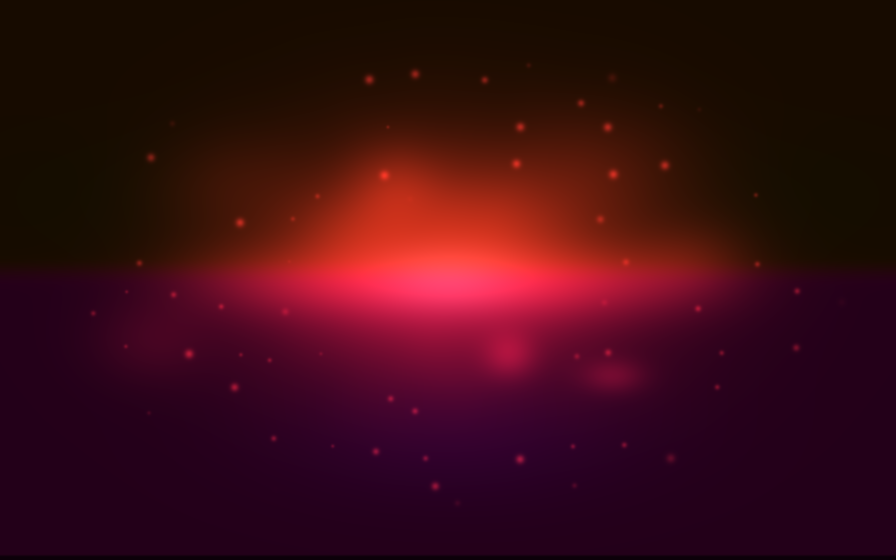
Reproduce this background procedurally as a Shadertoy shader.

```glsl
// A glowing red nebula on a horizon between dark brown and deep plum, with scattered sparks.

#define SKY_COLOR vec3(0.090, 0.043, 0.000)
#define GROUND_COLOR vec3(0.138, 0.000, 0.098)
#define UPPER_GLOW vec3(1.00, 0.21, 0.15)
#define LOWER_GLOW vec3(1.00, 0.14, 0.25)
#define SPARK_COLOR vec3(0.50, 0.09, 0.10)
#define HORIZON_Y 0.015
#define SPARK_CELL 0.085
#define SPARK_DENSITY 0.55

vec3 hash3(vec2 cell) {
    vec3 q = fract(cell.xyx * vec3(0.1031, 0.1030, 0.0973));
    q += dot(q, q.yxz + 33.33);
    return fract((q.xxy + q.yzz) * q.zyx);
}

// Soft elliptical spot, 1 at its center
float glow(vec2 p, vec2 center, vec2 size) {
    vec2 d = (p - center) / size;
    return exp(-dot(d, d));
}

// Uneven cloud density from layered sines
float haze(vec2 p) {
    float sum = 0.0, weight = 0.5;
    for (int i = 0; i < 4; i++) {
        p = mat2(0.8, 0.6, -0.6, 0.8) * p * 1.7 + 1.3;
        sum += weight * sin(p.x + 1.5 * sin(p.y));
        weight *= 0.5;
    }
    return sum;
}

// Broad light, the flat horizon beam and the smaller clouds
float nebula(vec2 p) {
    float halo = glow(p, vec2(0.0), vec2(0.34, p.y > 0.0 ? 0.235 : 0.19));
    float beam = exp(-pow(abs(p.x - 0.01) / 0.46, 4.0) - pow(p.y / 0.065, 2.0));
    float light = 0.55 * halo * (1.0 + 0.14 * haze(p * 5.0) * smoothstep(0.0, 0.2, abs(p.y)));
    light += 0.36 * beam;
    light += 0.20 * glow(p, vec2(0.04, 0.10), vec2(0.17, 0.09));
    light += 0.20 * glow(p, vec2(-0.10, 0.17), vec2(0.08, 0.075));
    light += 0.14 * glow(p, vec2(-0.18, 0.09), vec2(0.10, 0.07));
    light += 0.12 * glow(p, vec2(0.44, 0.04), vec2(0.10, 0.07));
    light += 0.10 * glow(p, vec2(0.28, 0.21), vec2(0.15, 0.10));
    light += 0.09 * glow(p, vec2(-0.38, 0.17), vec2(0.13, 0.09));
    light += 0.10 * glow(p, vec2(-0.53, -0.11), vec2(0.10, 0.07));
    light += 0.24 * glow(p, vec2(0.11, -0.135), vec2(0.045, 0.04));
    light += 0.20 * glow(p, vec2(0.295, -0.172), vec2(0.055, 0.03));
    return light;
}

// One soft spark per chosen cell, kept to a ring around the core
float sparks(vec2 p) {
    vec2 cell = floor(p / SPARK_CELL);
    vec3 rnd = hash3(cell + 40.0);
    vec2 center = (cell + 0.2 + 0.6 * rnd.xy) * SPARK_CELL;
    float ring = length(center / vec2(0.66, 0.38));
    float inside = smoothstep(0.35, 0.6, ring) * (1.0 - smoothstep(0.95, 1.1, ring));
    float size = fract(rnd.z * 17.3);
    float radius = mix(0.003, 0.008, size);
    return step(rnd.z, SPARK_DENSITY) * inside * mix(0.4, 1.0, size)
        * glow(p, center, vec2(radius));
}

void mainImage(out vec4 fragColor, in vec2 fragCoord) {
    vec2 p = (fragCoord - 0.5 * iResolution.xy) / iResolution.y;

    // Backdrop with a blurred horizon and olive flanks
    float above = smoothstep(-0.025, 0.025, p.y - HORIZON_Y);
    vec3 color = mix(GROUND_COLOR, SKY_COLOR, above);
    float flank = glow(vec2(abs(p.x), p.y), vec2(0.62, 0.15), vec2(0.25, 0.12));
    color += above * flank * vec3(-0.015, 0.008, 0.0);
    color.r += 0.03 * glow(p, vec2(0.0, HORIZON_Y), vec2(1.2, 0.022));
    color += vec3(0.02, 0.0, 0.07) * glow(p, vec2(0.02, -0.28), vec2(0.32, 0.12));

    // Nebula light, warmer above and pinker below
    color += nebula(p) * mix(LOWER_GLOW, UPPER_GLOW, smoothstep(-0.1, 0.1, p.y));
    color += vec3(0.0, 0.11, 0.15) * glow(p, vec2(0.0), vec2(0.13, 0.055));
    color += SPARK_COLOR * sparks(p);

    // Dark lower rim
    color *= mix(0.35, 1.0, smoothstep(0.005, 0.011, p.y + 0.5));
    fragColor = vec4(clamp(color, 0.0, 1.0), 1.0);
}
```
